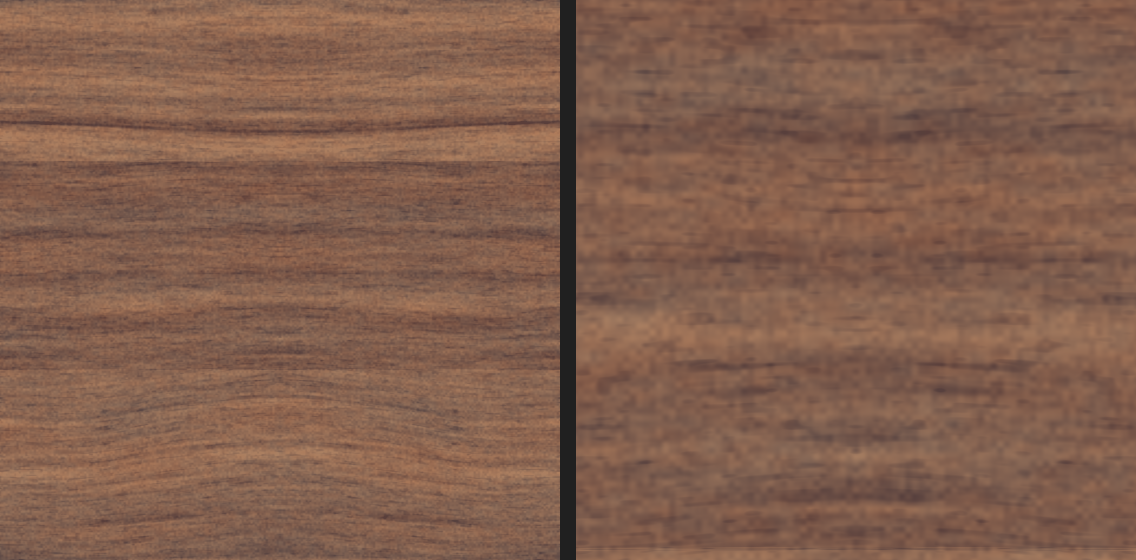
Left, the full canvas; right, a detail of the centre.
Reproduce this texture procedurally as a Shadertoy shader.

```glsl
const float TAU = 6.28318;
const vec3 SHADOW_BROWN = vec3(0.405, 0.294, 0.262);
const vec3 LIGHT_BROWN = vec3(0.650, 0.474, 0.359);
const vec3 RED_TINT = vec3(0.018, -0.020, -0.032);

float hash(vec2 p) {
    return fract(sin(dot(p, vec2(127.1, 311.7))) * 43758.5);
}

// Value noise that wraps over the unit square
float noise(vec2 uv, vec2 cells) {
    vec2 p = uv * cells;
    vec2 cell = floor(p);
    vec2 f = fract(p);
    f = f * f * (3.0 - 2.0 * f);
    vec2 a = mod(cell, cells);
    vec2 b = mod(cell + 1.0, cells);
    return mix(mix(hash(a), hash(vec2(b.x, a.y)), f.x),
               mix(hash(vec2(a.x, b.y)), hash(b), f.x), f.y);
}

float signedNoise(vec2 uv, vec2 cells) {
    return noise(uv, cells) - 0.5;
}

// Soft horizontal line, repeating once per tile
float vein(float height, float center, float width) {
    float d = (fract(height - center + 0.5) - 0.5) / width;
    return exp(-d * d);
}

// 1 inside the dark middle plank, 0 outside
float darkPlank(float y, float bottom, float top, float blur) {
    return smoothstep(bottom - blur, bottom + blur, y)
         * (1.0 - smoothstep(top - blur, top + blur, y));
}

// Mirrored grain coordinates: sagging above, arching below
vec2 grainCoords(vec2 uv, float plank) {
    float across = abs(uv.x - 0.5) * 2.0;
    float height = uv.y < 0.5 ? uv.y + 1.0 : uv.y;
    float bend = mix(-0.016, 0.036, smoothstep(0.84, 1.18, height));
    bend = mix(bend, 0.008, plank);
    height -= bend * (0.5 - 0.5 * cos(TAU * uv.x));
    height += 0.010 * signedNoise(vec2(across, height), vec2(3.0, 9.0));
    return vec2(across, height);
}

// Layered bands, from broad stripes to thin fibres
float grainBands(vec2 grain) {
    return 0.28 * signedNoise(grain, vec2(1.0, 11.0))
         + 0.36 * signedNoise(grain, vec2(1.0, 33.0))
         + 0.34 * signedNoise(grain, vec2(2.0, 83.0))
         + 0.38 * signedNoise(grain, vec2(8.0, 190.0));
}

// Short dark dashes along the grain
float pores(vec2 grain, vec2 cells) {
    return smoothstep(0.68, 0.96, noise(grain, cells));
}

float darkVeins(vec2 grain) {
    float strength = 0.65 + 0.5 * noise(grain, vec2(4.0, 7.0));
    float lines = 0.62 * vein(grain.y, 0.779, 0.0030)
                + 0.20 * vein(grain.y, 0.783, 0.010)
                + 0.32 * vein(grain.y, 0.251, 0.0040)
                + 0.34 * vein(grain.y, 0.060, 0.0060)
                + 0.26 * vein(grain.y, 0.895, 0.022)
                + 0.20 * vein(grain.y, 0.362, 0.016);
    return lines * strength;
}

void mainImage(out vec4 fragColor, in vec2 fragCoord) {
    vec2 uv = fragCoord / iResolution.xy;
    float plank = darkPlank(uv.y, 0.340, 0.712, 0.0015);
    vec2 grain = grainCoords(uv, plank);

    // Tone from plank, grain and marks
    float tone = mix(0.76, 0.39, plank) + grainBands(grain);
    tone -= darkVeins(grain);
    tone -= 0.24 * pores(grain, vec2(16.0, 220.0));
    tone -= 0.22 * pores(grain, vec2(40.0, 256.0));

    // Fine surface speckle
    tone += 0.36 * signedNoise(uv, vec2(256.0));
    tone += 0.18 * signedNoise(uv, vec2(120.0, 250.0));

    // Warm and greyish streaks
    float warmth = signedNoise(grain, vec2(2.0, 23.0))
                 + 0.7 * signedNoise(uv, vec2(70.0, 130.0));
    vec3 color = mix(SHADOW_BROWN, LIGHT_BROWN, clamp(tone, -0.25, 1.1));
    fragColor = vec4(color + RED_TINT * warmth, 1.0);
}
```
